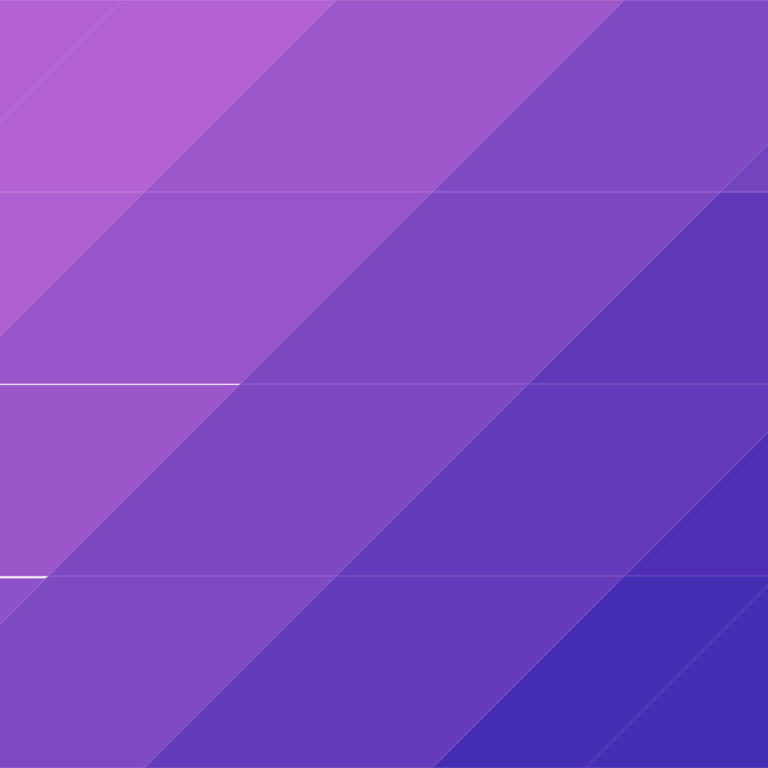
This background is drawn by a three.js fragment shader. Its source:

```glsl
// Diagonal violet bands crossed by thin horizontal seams and two bright strokes.
#define FIRST_EDGE 0.4375
#define BAND_STEP 0.375
#define ROW_COUNT 4.0
#define SOFTNESS 0.0009
#define SEAM_WIDTH 0.0011
#define SEAM_TINT vec3(0.78, 0.60, 0.90)
#define DIAGONAL_ALPHA 0.20
#define ROW_ALPHA 0.20
#define FAINT_ALPHA 0.13

varying vec2 vUv;

float lineMask(float dist, float halfWidth) {
  return 1.0 - smoothstep(halfWidth - SOFTNESS, halfWidth + SOFTNESS, abs(dist));
}

float past(float edge, float v) {
  return smoothstep(edge - SOFTNESS, edge + SOFTNESS, v);
}

// Colour of each band, from the upper left to the lower right
vec3 bandColor(int band) {
  if (band == 0) return vec3(0.692, 0.382, 0.818);
  if (band == 1) return vec3(0.600, 0.340, 0.793);
  if (band == 2) return vec3(0.490, 0.288, 0.757);
  if (band == 3) return vec3(0.387, 0.230, 0.730);
  return vec3(0.265, 0.174, 0.702);
}

void main() {
  float down = 1.0 - vUv.y;
  float diagonal = vUv.x + down;

  // Bands and their edge highlights
  vec3 color = bandColor(0);
  float seams = 0.0;
  for (int i = 0; i < 4; i++) {
    float edge = FIRST_EDGE + BAND_STEP * float(i);
    color = mix(color, bandColor(i + 1), past(edge, diagonal));
    seams = max(seams, DIAGONAL_ALPHA * lineMask((diagonal - edge) * 0.7071, SEAM_WIDTH));
  }

  // Slight change of tone from row to row
  float topRow = 1.0 - past(0.25, down);
  float secondRow = past(0.25, down) - past(0.5, down);
  float thirdRow = past(0.5, down) - past(0.75, down);
  float bottomRow = past(0.75, down);
  color += vec3(0.010, 0.005, 0.003) * topRow;
  color -= vec3(0.009, 0.005, 0.003) * secondRow;
  color += vec3(0.004, 0.003, 0.002) * bottomRow;

  // Cut corners at the ends of the bands
  float lastEdge = FIRST_EDGE + 3.0 * BAND_STEP;
  float upperRight = topRow * past(FIRST_EDGE + 2.0 * BAND_STEP, diagonal);
  float lowerRight = thirdRow * past(lastEdge, diagonal);
  float strokeSide = 1.0 - past(FIRST_EDGE + BAND_STEP, diagonal);
  color += vec3(0.050, 0.030, 0.008) * upperRight;
  color += vec3(0.040, 0.012, 0.004) * lowerRight;
  color -= vec3(0.050, 0.027, 0.010) * bottomRow * strokeSide;

  // Faint outer diagonals and horizontal seams
  float outerLine = max(lineMask((diagonal - 0.159) * 0.7071, SEAM_WIDTH),
                        lineMask((diagonal - 1.762) * 0.7071, SEAM_WIDTH));
  seams = max(seams, FAINT_ALPHA * outerLine);
  float rowDistance = (fract(down * ROW_COUNT + 0.5) - 0.5) / ROW_COUNT;
  float rowAlpha = mix(ROW_ALPHA, 1.5 * ROW_ALPHA, 1.0 - past(0.375, down));
  seams = max(seams, rowAlpha * lineMask(rowDistance, SEAM_WIDTH));
  color = mix(color, SEAM_TINT, seams);

  // Bright strokes ending on a band edge
  float strokes = max(0.85 * lineMask(down - 0.5005, 0.0009),
                      lineMask(down - 0.7517, 0.0014));
  color = mix(color, vec3(0.97, 0.94, 0.98), strokes * strokeSide);

  gl_FragColor = vec4(color, 1.0);
}
```
